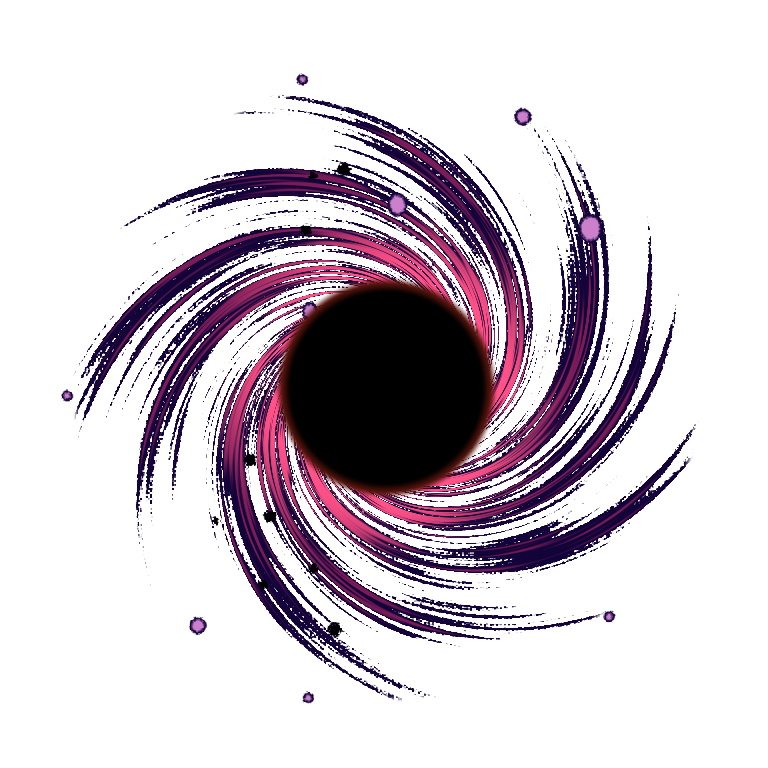
This background is drawn by a WebGL 1 fragment shader. Its source:

```glsl
precision highp float;
// A dark disc on white, circled by log-spiral arms of fine pink and violet strands, with dots.

#define HOLE_RADIUS 0.137
#define TWIST 0.326
#define ARM_COUNT 9
#define ARM_WIDTH 0.034
#define STRANDS 96.0
#define STRAND_CONTRAST 1.0
#define REACH 0.41
#define GRAIN_CELLS 384.0
#define GRAIN_AMOUNT 0.22

uniform vec2 u_resolution;

const float TAU = 6.283185;
const vec3 WHITE = vec3(1.0);
const vec3 INDIGO = vec3(0.07, 0.01, 0.22);
const vec3 PLUM = vec3(0.48, 0.11, 0.34);
const vec3 PINK = vec3(1.0, 0.32, 0.53);
const vec3 RUST = vec3(0.34, 0.08, 0.05);
const vec3 LILAC = vec3(0.80, 0.50, 0.80);
const vec3 INK = vec3(0.01, 0.0, 0.02);

float hash(vec2 p) {
  vec3 q = fract(vec3(p.xyx) * 0.1031);
  q += dot(q, q.yzx + 33.33);
  return fract((q.x + q.y) * q.z);
}

// Gradient at a lattice corner; x wraps so the strands close around the disc
float corner(vec2 cell, vec2 offset, float period) {
  float angle = TAU * hash(vec2(mod(cell.x, period), cell.y + 40.0));
  return dot(vec2(cos(angle), sin(angle)), offset);
}

float gradientNoise(vec2 p, float period) {
  vec2 i = floor(p), f = fract(p);
  vec2 u = f * f * f * (f * (f * 6.0 - 15.0) + 10.0);
  vec2 e = vec2(1.0, 0.0);
  float low = mix(corner(i, f, period), corner(i + e.xy, f - e.xy, period), u.x);
  float high = mix(corner(i + e.yx, f - e.yx, period), corner(i + e.xx, f - e.xx, period), u.x);
  return mix(low, high, u.y);
}

vec2 polar(float degrees, float radius) {
  float angle = radians(degrees);
  return radius * vec2(cos(angle), sin(angle));
}

// Strength of the unevenly spaced arms at a spiral phase given in turns
float spiralArms(float phase) {
  float strength = 0.0;
  for (int i = 0; i < ARM_COUNT; i++) {
    float k = float(i);
    float jitter = 0.0146 * cos(1.396 * k + 0.52) + 0.0109 * cos(2.793 * k - 0.75)
                 - 0.008 * sin(2.094 * k);
    float d = fract(phase + 0.051 + k / float(ARM_COUNT) - jitter + 0.5) - 0.5;
    strength = max(strength, exp(-d * d / (ARM_WIDTH * ARM_WIDTH)));
  }
  return strength;
}

// Distance to the lilac dots: an outer ring and three on an inward curve
float lilacDots(vec2 p) {
  float d = 1.0;
  for (int i = 0; i < 6; i++) {
    float k = float(i);
    vec2 c = polar(69.8 + 50.2 * k + 17.3 * cos(1.73 * (k - 2.5)), 0.409 - 0.014 * cos(2.1 * k));
    d = min(d, length(p - c) - 0.0085 - 0.0025 * cos(2.1 * k));
  }
  for (int i = 0; i < 3; i++) {
    float k = float(i);
    vec2 c = polar(38.0 + 48.5 * k, 0.337 - 0.098 * k);
    d = min(d, length((p - c) * vec2(1.1, 0.9)) - 0.017 + 0.003 * k);
  }
  return d;
}

// Distance to the ink specks: a cluster above and a trail below
float inkSpecks(vec2 p) {
  float d = 1.0;
  for (int i = 0; i < 9; i++) {
    float k = float(i), j = k - 3.0;
    vec2 c = k < 3.0 ? polar(101.0 + 8.0 * k, 0.268 + 0.04 * cos(1.9 * k - 1.0))
                     : polar(208.0 + 10.0 * j, 0.235 + 0.012 * j - 0.035 * cos(3.0 * j));
    d = min(d, length(p - c) - 0.0065 - 0.002 * cos(2.4 * k));
  }
  return d;
}

void main() {
  float side = min(u_resolution.x, u_resolution.y);
  vec2 p = (gl_FragCoord.xy - 0.5 * u_resolution) / side - vec2(0.003, -0.005);
  float r = length(p), pixel = 1.0 / side;
  float logR = log(max(r, 0.01) / HOLE_RADIUS);
  float phase = atan(p.y, p.x + 1e-6) / TAU - TWIST * logR;
  float grain = hash(floor(p * GRAIN_CELLS) + 400.0) - 0.5;

  // Strands stretched along the spiral
  float coarse = gradientNoise(vec2(phase * STRANDS, logR * 2.6), STRANDS);
  float fine = gradientNoise(vec2(phase * STRANDS * 2.0, logR * 3.4 + 9.0), STRANDS * 2.0);
  float strands = STRAND_CONTRAST * (coarse + 0.7 * fine);
  float heat = 1.0 - smoothstep(0.15, 0.25, r);
  float level = 0.85 * spiralArms(phase) + strands - 0.43 + 0.15 * heat
              - 0.75 * smoothstep(0.27, REACH, r);

  // Cover with indigo, then light the cores
  float cover = smoothstep(-0.05, 0.05, level + GRAIN_AMOUNT * grain);
  cover *= 1.0 - smoothstep(REACH - 0.01, REACH, r);
  float core = smoothstep(0.3, 0.8, level + 0.4 * fine);
  vec3 glow = mix(INDIGO, PLUM, core);
  glow = mix(glow, PINK, heat * smoothstep(0.05, 0.5, level + 0.3 * fine));
  vec3 color = mix(WHITE, glow, cover);

  // Specks and dots
  float speck = inkSpecks(p) + 0.004 * grain;
  color = mix(color, INK, 1.0 - smoothstep(-pixel, pixel, speck));
  float spot = lilacDots(p) + 0.002 * grain;
  vec3 spotColor = mix(LILAC, INDIGO, smoothstep(-0.006, -0.001, spot));
  color = mix(color, spotColor, 1.0 - smoothstep(-pixel, pixel, spot));

  // Central disc with a rust rim
  vec3 disc = RUST * smoothstep(HOLE_RADIUS - 0.014, HOLE_RADIUS + 0.001, r);
  color = mix(disc, color, smoothstep(HOLE_RADIUS - 0.003, HOLE_RADIUS + 0.009, r));
  gl_FragColor = vec4(color, 1.0);
}
```
